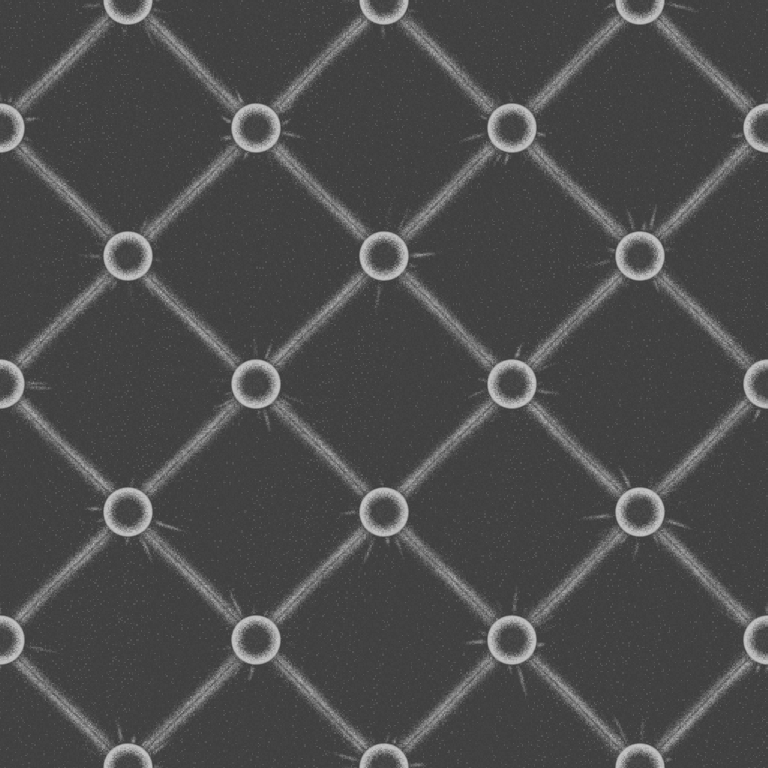
Write a WebGL 2 fragment shader that draws this pattern.

```glsl
#version 300 es
precision highp float;

#define REPEATS 3.0
#define BUTTON_RADIUS 0.096
#define SEAM_WIDTH 0.024
#define GROOVE_WIDTH 0.0055
#define CREASES 14
#define CREASE_LENGTH 0.17
#define CREASE_WIDTH 0.0085
#define GRAIN_CELLS 512.0
#define GRAIN_AMOUNT 0.62
#define FABRIC vec3(0.255)
#define SEAM_LIGHT vec3(0.60)
#define RIM_LIGHT vec3(0.75)

uniform vec2 u_resolution;
out vec4 fragColor;

const float TAU = 6.283185;
const float SQRT2 = 1.414214;

float hash(vec2 p) {
    return fract(sin(dot(p, vec2(12.9898, 78.233))) * 43758.5453);
}

// Whole-number id of a lattice point, wrapped at the canvas edges
vec2 wrappedId(vec2 lattice) {
    vec2 cell = 0.5 * vec2(lattice.x + lattice.y + 1.0, lattice.x - lattice.y);
    return floor(mod(cell * 4.0 + 0.5, REPEATS * 4.0));
}

// Padded seam: two soft ridges with a dark groove between them
float seam(float across, float along, vec2 id) {
    float t = fract(along);
    float middle = 4.0 * t * (1.0 - t);
    float phase = TAU * hash(id + 3.1);
    float s = across / SQRT2 + 0.003 * middle * sin(TAU * t + phase);
    float lean = (hash(id + 7.7) - 0.5) * 0.7;
    float width = SEAM_WIDTH * (1.12 - 0.17 * middle);
    float ridge = exp(-pow(s / width, 2.0));
    float groove = exp(-pow((s + lean * 0.004) / GROOVE_WIDTH, 2.0));
    float side = 1.0 + lean * clamp(s / SEAM_WIDTH, -1.0, 1.0);
    float waver = 0.92 + 0.1 * sin(2.0 * TAU * t + phase);
    return ridge * (1.0 - 0.5 * groove) * side * waver;
}

// Short bent folds that radiate from a button
float creases(vec2 d, vec2 id) {
    float light = 0.0;
    for (int i = 0; i < CREASES; i++) {
        vec2 key = id + float(i) * vec2(17.3, 5.9);
        float angle = TAU * (float(i) + 0.8 * hash(key)) / float(CREASES);
        vec2 dir = vec2(cos(angle), sin(angle));
        float reach = CREASE_LENGTH * mix(0.25, 1.0, pow(hash(key + 1.7), 2.0));
        float strength = pow(hash(key + 4.3), 1.5);
        float t = (dot(d, dir) - BUTTON_RADIUS) / reach;
        float bend = (hash(key + 8.1) - 0.5) * 0.035;
        float across = dot(d, vec2(-dir.y, dir.x)) + bend * t * t;
        float width = CREASE_WIDTH * mix(1.0, 0.55, clamp(t, 0.0, 1.0));
        float fade = smoothstep(-0.05, 0.3, t) * (1.0 - smoothstep(0.35, 1.0, t));
        light = max(light, strength * fade * exp(-pow(across / width, 2.0)));
    }
    return light;
}

void main() {
    vec2 uv = gl_FragCoord.xy / u_resolution;
    vec2 p = uv * REPEATS;
    float pixel = REPEATS / u_resolution.y;

    // Diagonal lattice with a button on every whole point
    vec2 q = vec2(p.x + p.y, p.x - p.y) - 0.5;
    vec2 node = floor(q + 0.5);
    vec2 dq = q - node;
    vec2 d = 0.5 * vec2(dq.x + dq.y, dq.x - dq.y);
    float r = length(d);
    vec2 buttonId = wrappedId(node);

    // Seams and folds
    vec2 idA = wrappedId(vec2(node.x, floor(q.y) + 0.5));
    vec2 idB = wrappedId(vec2(floor(q.x) + 0.5, node.y));
    float seams = max(seam(dq.x, q.y, idA), seam(dq.y, q.x, idB));
    seams *= mix(0.5, 1.0, smoothstep(BUTTON_RADIUS, BUTTON_RADIUS * 1.35, r));
    float light = max(seams, 0.75 * creases(d, buttonId));

    // Grain
    vec2 grainCell = floor(uv * GRAIN_CELLS);
    float grain = hash(grainCell + 0.5);
    float speck = hash(grainCell + 91.7);
    float spread = grain - 0.5;

    // Fabric, with light dissolving into grain
    float stipple = sqrt(max(light * (1.0 - 0.6 * light), 0.0));
    light = clamp(light + GRAIN_AMOUNT * spread * stipple, 0.0, 1.1);
    vec3 color = mix(FABRIC, SEAM_LIGHT, light);
    color += 0.02 * spread + 0.075 * smoothstep(0.92, 1.0, speck);

    // Button: bright rim fading to a dark middle
    float x = r / BUTTON_RADIUS;
    float rim = smoothstep(0.42, 0.93, x);
    rim += GRAIN_AMOUNT * spread * sqrt(rim * (1.0 - rim) + 0.008);
    vec3 button = mix(FABRIC + 0.015, RIM_LIGHT, clamp(rim, 0.0, 1.0));
    button *= 1.0 - 0.1 * smoothstep(0.93, 1.0, x);
    button += 0.03 * spread;
    float edge = smoothstep(-pixel, pixel, r - BUTTON_RADIUS);
    color = mix(button, color, edge);

    fragColor = vec4(clamp(color, 0.0, 1.0), 1.0);
}
```
